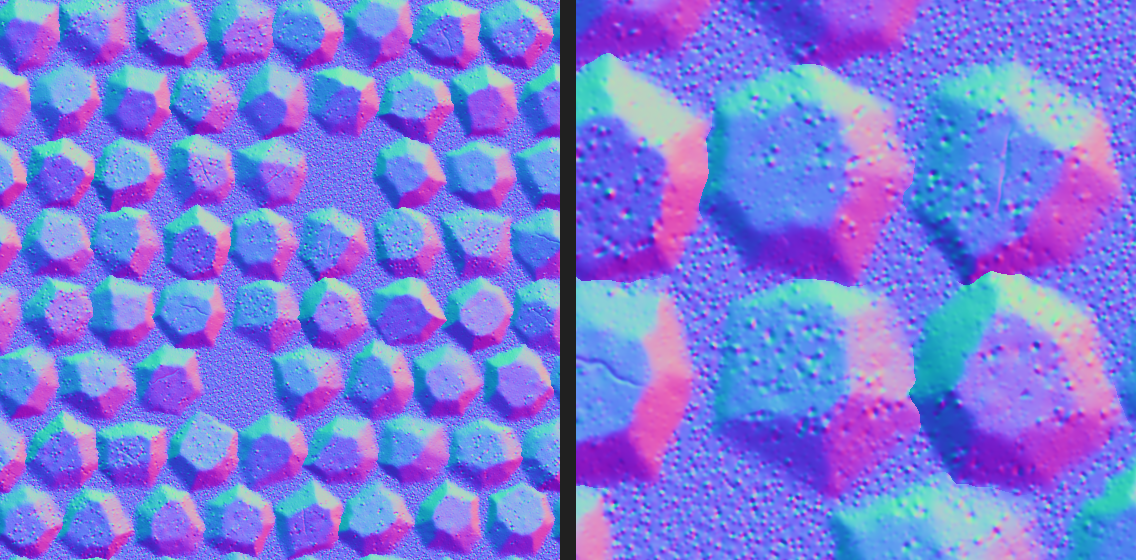
Left, the full canvas; right, a detail of the centre.
Give the GLSL for this texture map, as a three.js fragment shader.

```glsl
// Tangent-space normal map of faceted stone studs set in staggered rows on grainy ground.
#define STUDS 8.0        // studs across and rows up
#define SIDES 7          // sloping facets per stud
#define RADIUS 0.462     // stud radius, in cells
#define HEIGHT 0.235     // cap height, in cells
#define CAP_TILT 0.46    // largest slope of the cap facet
#define BEVEL 42.0       // higher gives sharper facet edges
#define GRAIN_FREQ 230.0 // ground grains across
#define GRAIN_SLOPE 5.5
#define PIT_FREQ 150.0   // pits across
#define PIT_SLOPE 7.0
#define LUMP_FREQ 56.0   // broad lumps across
#define TAU 6.2831853

varying vec2 vUv;

float hash(vec2 p) {
  return fract(sin(dot(p, vec2(127.1, 311.7))) * 43758.547);
}

vec2 hash2(vec2 p) {
  return vec2(hash(p), hash(p + 57.3));
}

// Slope of soft bumps and dents scattered one per cell; tiles.
vec2 bumps(vec2 uv, float freq) {
  vec2 p = uv * freq, cell = floor(p), slope = vec2(0.0);
  for (int j = -1; j <= 1; j++)
    for (int i = -1; i <= 1; i++) {
      vec2 c = cell + vec2(i, j), id = mod(c, freq);
      vec2 d = p - c - hash2(id);
      slope += d * exp(-8.0 * dot(d, d)) * (2.0 * hash(id + 9.1) - 1.0);
    }
  return slope;
}

// Tiling layered sines, roughly -1 to 1.
float waves(vec2 uv) {
  vec2 q = uv * TAU;
  float w = sin(q.x * 17.0 + 2.0 * sin(q.y * 13.0)) * sin(q.y * 19.0 + 2.0 * sin(q.x * 11.0));
  return w + 0.5 * sin(q.x * 41.0 - q.y * 23.0 + w) * sin(q.y * 47.0 + q.x * 29.0);
}

// Horizontal stagger of each row, in cells.
float rowShift(float row) {
  bool early = row < 0.5 || abs(row - 2.0) < 0.5 || row > 6.5;
  return early ? -0.11 : 0.26 + 0.06 * abs(row - 3.5);
}

// Two studs have fallen out.
bool isMissing(vec2 id) {
  return distance(id, vec2(4.0, 5.0)) < 0.5 || distance(id, vec2(3.0, 2.0)) < 0.5;
}

// One stud as a soft minimum of planes: xy = slope, z = height.
vec3 stud(vec2 d, vec2 id) {
  float tiltAngle = TAU * hash(id + 3.7);
  vec2 tilt = CAP_TILT * sqrt(hash(id + 5.9)) * vec2(cos(tiltAngle), sin(tiltAngle));
  float capHeight = HEIGHT * mix(0.85, 1.15, hash(id + 8.3)) - dot(tilt, d);
  float weight = exp(-BEVEL * capHeight);
  vec3 sum = vec3(tilt, capHeight) * weight;
  for (int i = 0; i < SIDES; i++) {
    vec2 key = id + float(i) * 13.17 + 21.0;
    float angle = (float(i) + 0.65 * hash(key)) * TAU / float(SIDES);
    vec2 dir = vec2(cos(angle), sin(angle));
    float steep = mix(0.85, 1.9, hash(key + 1.3));
    float reach = RADIUS * mix(0.9, 1.08, hash(key + 2.9));
    float h = steep * (reach - dot(d, dir));
    float w = exp(-BEVEL * h);
    sum += vec3(dir * steep, h) * w;
    weight += w;
  }
  return sum / weight;
}

// A thin straight groove across a few of the studs.
vec2 scratch(vec2 d, vec2 id) {
  float angle = TAU * hash(id + 31.0);
  vec2 dir = vec2(cos(angle), sin(angle));
  float u = (dot(d, dir) + 0.06) / 0.016;
  float along = dot(d, vec2(-dir.y, dir.x));
  float mask = step(0.88, hash(id + 33.0)) * smoothstep(0.28, 0.15, abs(along));
  return -dir * 1.1 * u * exp(-u * u) * mask;
}

void main() {
  float mottle = waves(vUv);
  vec2 lumps = bumps(vUv, LUMP_FREQ);
  vec2 warp = 0.014 * vec2(mottle, waves(vUv.yx + 0.37)) + 0.06 * lumps;
  vec2 p = vUv * STUDS + warp;

  // Keep the highest stud among the neighbours.
  vec3 top = vec3(0.0, 0.0, -1.0);
  vec2 topId = vec2(0.0), topOffset = vec2(0.0);
  for (int j = -1; j <= 1; j++)
    for (int i = -1; i <= 1; i++) {
      float row = floor(p.y) + float(j), wrapped = mod(row, STUDS);
      float x = p.x - rowShift(wrapped), col = floor(x) + float(i);
      vec2 id = vec2(mod(col, STUDS), wrapped);
      vec2 d = vec2(x - col, p.y - row) - 0.5 - vec2(0.0, 0.03);
      d -= 0.08 * (hash2(id + 41.0) - 0.5);
      if (isMissing(id) || dot(d, d) > 0.56) continue;
      vec3 s = stud(d, id);
      if (s.z > top.z) { top = s; topId = id; topOffset = d; }
    }

  // Ground grain, and pitted patches on the studs.
  vec2 grain = bumps(vUv, GRAIN_FREQ), pits = bumps(vUv, PIT_FREQ);
  float worn = smoothstep(0.0, 0.9, mottle + hash(topId + 17.0) - 0.4);
  vec2 ground = grain * GRAIN_SLOPE + pits * 2.0 - 0.06;
  vec2 stone = top.xy + pits * PIT_SLOPE * worn + grain * 1.2 + lumps * 1.4;
  stone += scratch(topOffset, topId);

  vec2 slope = mix(ground, stone, smoothstep(-0.1, 0.06, top.z));
  vec3 normal = normalize(vec3(slope, 1.0));
  gl_FragColor = vec4((normal * 0.5 + 0.5) * vec3(0.98, 0.98, 0.97), 1.0);
}
```
